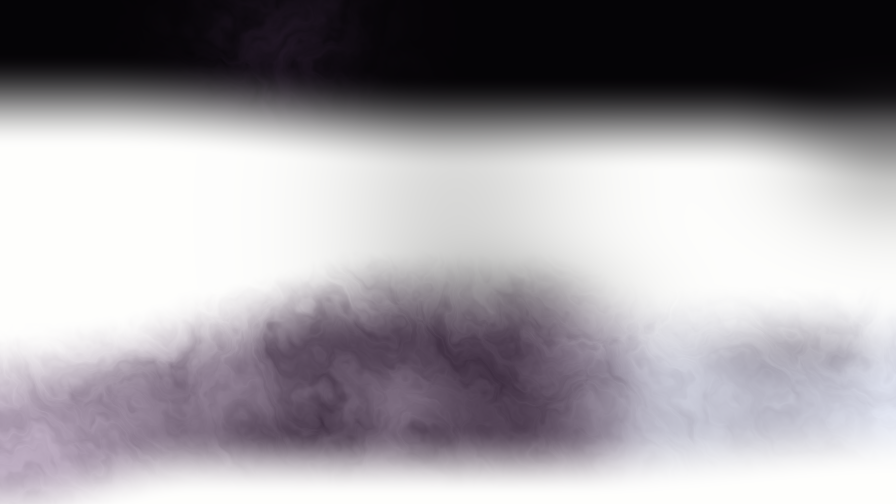
This background is drawn by a Shadertoy shader. Its source:

```glsl
#define NIGHT vec3(0.020, 0.014, 0.024)
#define PLUM vec3(0.19, 0.13, 0.20)
#define LILAC vec3(0.84, 0.78, 0.86)
#define PALE_BLUE vec3(0.84, 0.85, 0.90)
#define LIGHT vec3(0.995, 0.995, 0.990)
#define WISP_SCALE 4.2
#define WISP_WARP 1.1
#define WISP_CONTRAST 0.34
#define OCTAVES 5

vec2 gradientAt(vec2 cell) {
    vec2 q = fract(cell * vec2(0.1031, 0.1137));
    q += dot(q, q.yx + 33.33);
    float angle = 6.2832 * fract((q.x + q.y) * q.x * 7.31);
    return vec2(cos(angle), sin(angle));
}

float gradientNoise(vec2 p) {
    vec2 i = floor(p), f = fract(p);
    vec2 u = f * f * f * (f * (f * 6.0 - 15.0) + 10.0);
    vec2 e = vec2(1.0, 0.0);
    float low = mix(dot(gradientAt(i), f), dot(gradientAt(i + e), f - e), u.x);
    float high = mix(dot(gradientAt(i + e.yx), f - e.yx),
                     dot(gradientAt(i + 1.0), f - 1.0), u.x);
    return mix(low, high, u.y);
}

float fbm(vec2 p) {
    float sum = 0.0, gain = 0.5;
    for (int k = 0; k < OCTAVES; k++) {
        sum += gain * gradientNoise(p);
        p = mat2(1.6, 1.2, -1.2, 1.6) * p + 7.3;
        gain *= 0.5;
    }
    return sum;
}

// Thin curling filaments, roughly centred on zero
float wisps(vec2 p) {
    vec2 q = mat2(0.8, -0.6, 0.6, 0.8) * p * vec2(WISP_SCALE, WISP_SCALE * 0.8);
    vec2 warp = vec2(fbm(q + 3.1), fbm(q + 17.7));
    q += WISP_WARP * 1.6 * warp;
    float body = fbm(q);
    float strands = 0.22 - abs(fbm(q * vec2(2.2, 1.1) + 2.0 * warp));
    return body + 0.8 * strands;
}

// Soft elliptical spot
float glow(vec2 uv, vec2 center, vec2 radius) {
    vec2 d = (uv - center) / radius;
    return exp(-dot(d, d));
}

// Smoke that fades from lilac through plum to pale blue
vec3 smoke(vec2 uv, float wisp) {
    float right = smoothstep(0.57, 0.76, uv.x);
    float level = mix(0.70, 0.13, smoothstep(0.0, 0.56, uv.x));
    level = mix(level, 0.86, right);
    level -= 0.18 * glow(uv, vec2(0.31, 0.13), vec2(0.11, 0.05));
    level -= 0.30 * glow(uv, vec2(0.89, 0.32), vec2(0.09, 0.06));
    level += 0.14 * glow(uv, vec2(0.45, 0.20), vec2(0.05, 0.10));
    level += 0.12 * smoothstep(0.92, 1.0, uv.x);
    level += WISP_CONTRAST * wisp * mix(1.0, 0.6, right);
    return mix(PLUM, mix(LILAC, PALE_BLUE, right), clamp(level, 0.0, 1.1));
}

// Broad white band with a wavering top and bottom edge
float bandMask(vec2 uv, float wisp) {
    float top = 0.805 - 0.045 * smoothstep(0.1, 0.5, uv.x)
                      - 0.030 * smoothstep(0.80, 1.0, uv.x);
    float bottom = 0.26 + 0.15 * smoothstep(0.0, 0.45, uv.x)
                        - 0.07 * smoothstep(0.58, 0.75, uv.x);
    float upper = 1.0 - smoothstep(top - 0.10, top + 0.09, uv.y);
    float lower = smoothstep(bottom - 0.10, bottom + 0.10, uv.y + 0.04 * wisp);
    return upper * lower;
}

void mainImage(out vec4 fragColor, in vec2 fragCoord) {
    vec2 uv = fragCoord / iResolution.xy;
    vec2 p = fragCoord / iResolution.y;
    float wisp = wisps(p);

    // Dark upper space with a faint violet plume
    float plume = glow(uv, vec2(0.31, 0.90), vec2(0.10, 0.16));
    vec3 color = NIGHT + vec3(0.10, 0.07, 0.11) * plume * (0.6 + 1.5 * wisp);
    color += 0.16 * glow(uv, vec2(1.0, 0.74), vec2(0.09, 0.07));

    // Smoke below
    color = mix(color, smoke(uv, wisp), smoothstep(0.62, 0.40, uv.y));

    // White band, shaded in the middle and at the upper right
    float shade = 0.15 * glow(uv, vec2(0.51, 0.58), vec2(0.13, 0.30));
    shade += 0.22 * glow(uv, vec2(0.56, 0.40), vec2(0.12, 0.09));
    shade += 0.24 * glow(uv, vec2(1.0, 0.68), vec2(0.11, 0.13));
    color = mix(color, LIGHT * (1.0 - shade), bandMask(uv, wisp));

    // White floor
    float floorEdge = 0.01 + 0.075 * smoothstep(0.0, 0.22, uv.x)
                           + 0.04 * smoothstep(0.65, 1.0, uv.x);
    float floorMask = 1.0 - smoothstep(floorEdge - 0.07, floorEdge + 0.07, uv.y);
    color = mix(color, LIGHT, floorMask);

    fragColor = vec4(clamp(color, 0.0, 1.0), 1.0);
}
```
